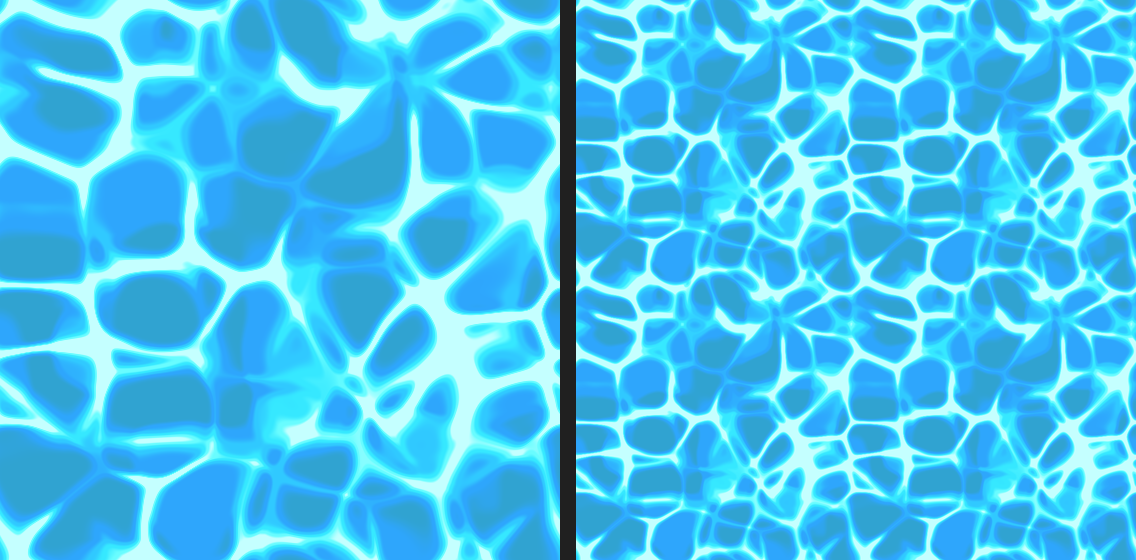
Left, the tile; right, the same tile 2 across and 2 down.
Write a WebGL 2 fragment shader that draws this texture.

```glsl
#version 300 es
precision highp float;

uniform vec2 u_resolution;
out vec4 fragColor;

// Web of light: cells per side, line width in cells, weakest and strongest line
const float MAIN_CELLS = 6.0;
const float MAIN_WIDTH = 0.052;
const vec2 MAIN_STRENGTH = vec2(1.4, 8.2);
const float FAINT_CELLS = 5.0;
const float FAINT_WIDTH = 0.065;
const vec2 FAINT_STRENGTH = vec2(0.0, 4.4);

const float JITTER = 0.82;      // scatter of the cell centres
const float ROUNDNESS = 14.0;   // lower values give rounder cells
const float WARP_WIDE = 0.07;   // slow bending of the web
const float WARP_FINE = 0.022;  // quick bending of the web
const float BLUE_SHEET = 0.95;  // brightness of the broad patches
const float CYAN_SHEET = 1.4;   // brightness of the rarer patches

// Water colours from shade to full light
const int LEVELS = 6;
const vec3 WATER[LEVELS] = vec3[LEVELS](
    vec3(0.19, 0.64, 0.82),
    vec3(0.18, 0.65, 0.99),
    vec3(0.19, 0.79, 1.00),
    vec3(0.21, 0.91, 1.00),
    vec3(0.41, 0.99, 1.00),
    vec3(0.77, 1.00, 1.00));

// Integer hash of a lattice point, wrapped to the period
vec2 hash2(vec2 cell, float period, uint seed) {
    uvec2 v = uvec2(mod(cell, period)) + uvec2(seed * 57u, seed * 131u);
    v = v * 1664525u + 1013904223u;
    v.x += v.y * 1664525u;
    v.y += v.x * 1664525u;
    v ^= v >> 16u;
    v.x += v.y * 1664525u;
    v.y += v.x * 1664525u;
    v ^= v >> 16u;
    return vec2(v >> 8u) / 16777216.0;
}

// Two channels of smooth value noise that repeats over the unit square
vec2 noise2(vec2 uv, float period, uint seed) {
    vec2 p = uv * period;
    vec2 cell = floor(p);
    vec2 f = p - cell;
    f = f * f * f * (f * (f * 6.0 - 15.0) + 10.0);
    vec2 low = mix(hash2(cell, period, seed),
                   hash2(cell + vec2(1.0, 0.0), period, seed), f.x);
    vec2 high = mix(hash2(cell + vec2(0.0, 1.0), period, seed),
                    hash2(cell + vec2(1.0, 1.0), period, seed), f.x);
    return mix(low, high, f.y);
}

// Bends the plane without breaking its period
vec2 warp(vec2 uv, uint seed) {
    return uv + WARP_WIDE * (noise2(uv, 4.0, seed) - 0.5)
              + WARP_FINE * (noise2(uv, 11.0, seed + 1u) - 0.5);
}

// Softened distance to the nearest cell border, in cells
float borderDistance(vec2 uv, float period, uint seed) {
    vec2 p = uv * period;
    vec2 home = floor(p);
    float nearest = 8.0;
    float others = 0.0;
    for (int y = -2; y <= 2; y++) {
        for (int x = -2; x <= 2; x++) {
            vec2 cell = home + vec2(x, y);
            vec2 centre = cell + 0.5 + JITTER * (hash2(cell, period, seed) - 0.5);
            float d = distance(p, centre);
            others += exp(-ROUNDNESS * max(d, nearest));
            nearest = min(nearest, d);
        }
    }
    return 0.5 * (-log(others) / ROUNDNESS - nearest);
}

// Light of one web, with a rounded peak and a short glow
float webLight(vec2 uv, float period, float width, uint seed) {
    float x = max(borderDistance(uv, period, seed), 0.0) / width;
    return exp(-pow(x, 1.5));
}

// Maps a light level to the stepped water colours
vec3 waterColour(float light) {
    vec3 colour = WATER[0];
    for (int i = 1; i < LEVELS; i++) {
        float level = float(i);
        colour = mix(colour, WATER[i], smoothstep(level - 0.9, level - 0.1, light));
    }
    return colour;
}

void main() {
    vec2 uv = gl_FragCoord.xy / u_resolution;
    vec2 mainUv = warp(uv, 3u);
    vec2 faintUv = warp(uv, 17u);

    // Lines swell and fade along their length
    vec2 power = smoothstep(0.2, 0.75, noise2(uv, 7.0, 29u));
    vec2 spread = mix(vec2(0.8), vec2(1.35), noise2(uv, 5.0, 37u));
    float light = mix(MAIN_STRENGTH.x, MAIN_STRENGTH.y, power.x)
                * webLight(mainUv, MAIN_CELLS, MAIN_WIDTH * spread.x, 5u);
    light += mix(FAINT_STRENGTH.x, FAINT_STRENGTH.y, power.y)
           * webLight(faintUv, FAINT_CELLS, FAINT_WIDTH * spread.y, 11u);

    // Broad sheets of light inside the cells
    light += BLUE_SHEET * smoothstep(0.54, 0.68, noise2(faintUv, 6.0, 43u).x);
    light += CYAN_SHEET * smoothstep(0.62, 0.82, noise2(mainUv, 8.0, 53u).y);

    fragColor = vec4(waterColour(light), 1.0);
}
```
